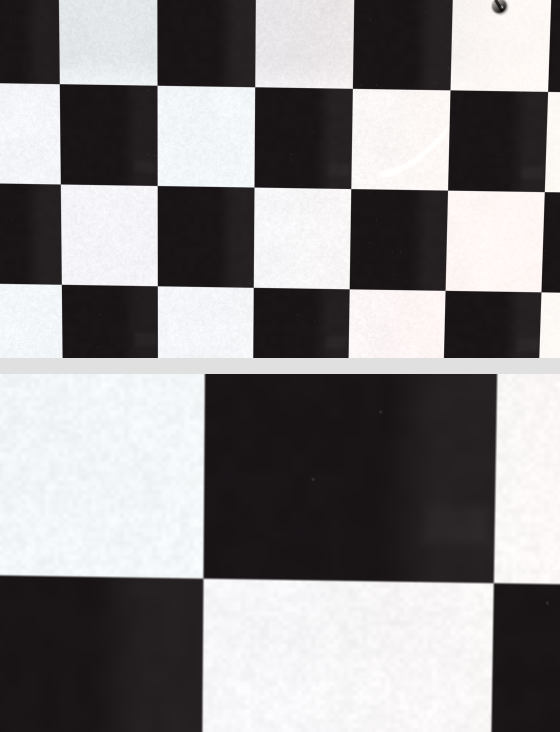
Top, the full canvas; bottom, a detail of the centre.
A Shadertoy shader for this pattern:

```glsl
#define TILE_WIDTH 0.2750
#define TILE_HEIGHT 0.2801
#define FIRST_CORNER vec2(0.1646, 0.2352)
#define ROW_SLOPE 0.0158
#define EDGE_BLUR 0.0016
#define GRAIN_SCALE 230.0
#define GRAIN_AMOUNT 0.035
#define BLACK vec3(0.098, 0.080, 0.088)
#define BLACK_SHEEN vec3(0.150, 0.130, 0.138)
#define WHITE_COOL vec3(0.958, 0.962, 0.975)
#define WHITE_WARM vec3(0.995, 0.972, 0.960)
#define SCREW_CENTER vec2(1.394, 0.984)

float hash(vec2 p) {
    vec3 q = fract(p.xyx * vec3(0.1031, 0.1030, 0.0973));
    q += dot(q, q.yzx + 33.33);
    return fract((q.x + q.y) * q.z);
}

float noise(vec2 p) {
    vec2 i = floor(p), f = fract(p);
    f = f * f * (3.0 - 2.0 * f);
    return mix(mix(hash(i), hash(i + vec2(1, 0)), f.x),
               mix(hash(i + vec2(0, 1)), hash(i + vec2(1, 1)), f.x), f.y);
}

// Tile coordinates, counted right and down, with a slight camera tilt
vec2 tileCoords(vec2 p) {
    float down = 1.0 - p.y;
    float column = (p.x - FIRST_CORNER.x - 0.0102 * down) / (TILE_WIDTH - 0.0087 * down);
    float row = (down - FIRST_CORNER.y - ROW_SLOPE * (p.x - 0.1687)) / TILE_HEIGHT;
    return vec2(column, row);
}

// 0 on black tiles, 1 on white tiles
float checker(vec2 tile, float blur) {
    vec2 edgeDist = (0.5 - abs(fract(tile) - 0.5)) * vec2(TILE_WIDTH, TILE_HEIGHT);
    vec2 parity = 1.0 - 2.0 * mod(floor(tile), 2.0);
    vec2 wave = parity * smoothstep(-blur, blur, edgeDist) * 2.0 - parity;
    return 0.5 - 0.5 * wave.x * wave.y;
}

vec3 blackTile(vec2 p, vec2 tile) {
    vec2 cell = floor(tile), local = fract(tile);
    float sheen = smoothstep(0.60, 0.82, local.x) * mix(0.6, 1.0, hash(cell + 20.0));
    vec3 color = mix(BLACK, BLACK_SHEEN, sheen);
    // Dim reflected patch on alternate rows
    vec2 patchDist = abs(local - vec2(0.87, 0.81 - 0.14 * cell.y)) - vec2(0.11, 0.06);
    float glow = smoothstep(0.03, -0.03, max(patchDist.x, patchDist.y));
    color += 0.025 * glow * (1.0 - mod(cell.y, 2.0));
    // Sparse dust
    vec2 grid = p * 45.0;
    vec2 offset = fract(grid) - 0.3 - 0.4 * hash(floor(grid) + 7.0);
    float dust = smoothstep(0.10, 0.03, length(offset)) * step(0.975, hash(floor(grid)));
    return color + 0.09 * dust + 0.012 * (noise(p * 60.0) - 0.5);
}

vec3 whiteTile(vec2 p, vec2 tile) {
    vec2 cell = floor(tile);
    vec3 color = mix(WHITE_COOL, WHITE_WARM, smoothstep(0.5, 1.4, p.x));
    // Greyer top row, fading toward the lit right side
    color -= 0.065 * smoothstep(0.72, 0.85, p.y) * smoothstep(1.5, 0.9, p.x);
    color += vec3(0.008, -0.008, -0.003) * (hash(cell + 40.0) * 2.0 - 1.0);
    // Paper grain and broad blotches
    float grain = noise(p * GRAIN_SCALE) + 0.6 * noise(p * GRAIN_SCALE * 0.45 + 9.0) - 0.8;
    color += GRAIN_AMOUNT * grain * mix(1.0, 0.5, smoothstep(0.9, 1.5, p.x));
    color += 0.015 * (noise(p * 14.0) - 0.5);
    // Faint curved scuff
    float along = p.x - 1.047;
    float scuffDist = abs(p.y - 0.512 - 3.1 * along * along);
    float scuff = smoothstep(0.016, 0.003, scuffDist);
    scuff *= smoothstep(0.0, 0.03, along) * smoothstep(0.22, 0.19, along);
    return color + 0.035 * scuff;
}

// Small domed screw head with a slot and a soft shadow
vec3 addScrew(vec3 color, vec2 p, float pixel) {
    vec2 q = (p - SCREW_CENTER) / 0.020;
    float blur = pixel / 0.020 + 0.08;
    color *= 1.0 - 0.35 * smoothstep(1.35, 0.8, length(q - vec2(0.15, -0.15)));
    float light = 0.42 + 0.38 * dot(q, normalize(vec2(-0.6, 0.8)));
    vec3 metal = vec3(0.95, 0.90, 0.87) * light;
    metal += 0.6 * smoothstep(0.35, 0.05, length(q - vec2(0.35, -0.25)));
    float slot = abs(dot(q, normalize(vec2(1.0, 0.6))));
    metal *= mix(0.25, 1.0, smoothstep(0.10, 0.10 + blur, slot));
    return mix(color, metal, smoothstep(1.0 + blur, 1.0 - blur, length(q)));
}

void mainImage(out vec4 fragColor, in vec2 fragCoord) {
    vec2 p = fragCoord / iResolution.y;
    float pixel = 1.0 / iResolution.y;
    vec2 tile = tileCoords(p);
    float white = checker(tile, max(EDGE_BLUR, 0.75 * pixel));
    vec3 color = mix(blackTile(p, tile), whiteTile(p, tile), white);
    color = addScrew(color, p, pixel);
    fragColor = vec4(clamp(color, 0.0, 1.0), 1.0);
}
```
